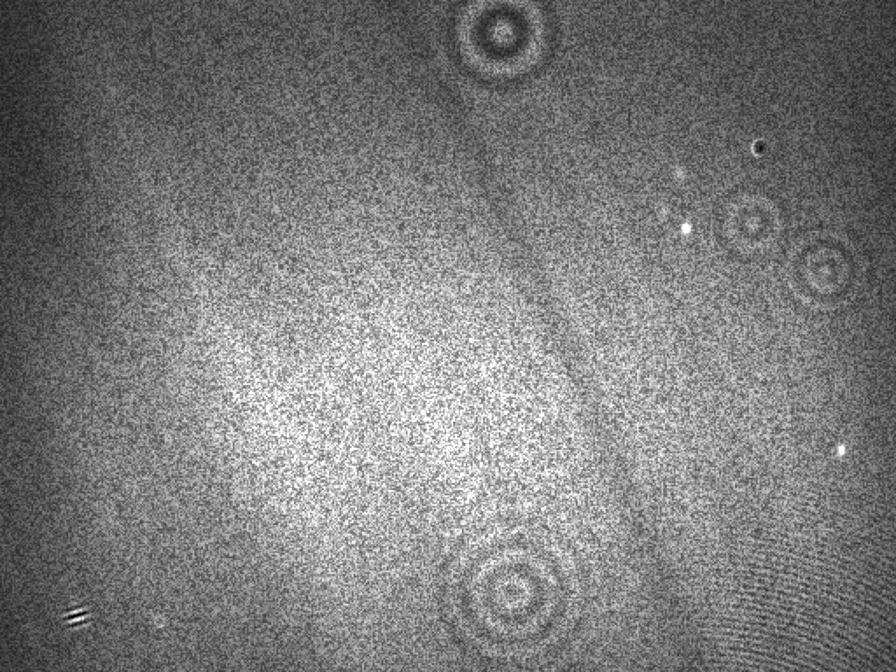
Give the GLSL for this texture, as a WebGL 2 fragment shader.

```glsl
#version 300 es
precision highp float;
// Laser speckle on a sensor: a broad off-centre glow crossed by slanted streaks,
// with diffraction rings, dust specks and fine interference fringes.
// Soft light terms are summed, then multiplied by two octaves of grain.

#define FLOOR_LEVEL 0.25
#define GLOW_LEVEL 0.45
#define STREAK_LEVEL 0.17
#define RING_LEVEL 2.1
#define FINE_GRAIN 0.72
#define COARSE_GRAIN 0.36
#define FRINGE_PERIOD 0.0105
#define FRINGE_LEVEL 0.20

uniform vec2 u_resolution;
out vec4 fragColor;

const float TAU = 6.2831853;

float hash(vec2 cell) {
    vec3 q = fract(vec3(cell.xyx) * 0.1031);
    q += dot(q, q.yzx + 33.33);
    return fract((q.x + q.y) * q.z);
}

float valueNoise(vec2 p) {
    vec2 i = floor(p), f = fract(p);
    f = f * f * (3.0 - 2.0 * f);
    float low = mix(hash(i), hash(i + vec2(1, 0)), f.x);
    float high = mix(hash(i + vec2(0, 1)), hash(i + vec2(1, 1)), f.x);
    return mix(low, high, f.y);
}

float blob(vec2 p, vec2 centre, vec2 size) {
    vec2 d = (p - centre) / size;
    return exp(-dot(d, d));
}

float band(float s, float centre, float width) {
    float d = (s - centre) / width;
    return exp(-d * d);
}

// Broad illumination, darkest at the top left and the side edges
float glow(vec2 p) {
    float light = FLOOR_LEVEL + GLOW_LEVEL * blob(p, vec2(0.64, 0.37), vec2(0.62, 0.40));
    light += 0.05 * blob(p, vec2(0.40, 0.42), vec2(0.22, 0.18));
    light += 0.06 * blob(p, vec2(0.72, 0.38), vec2(0.24, 0.20));
    light += 0.06 * blob(p, vec2(0.80, 1.00), vec2(0.50, 0.50));
    light += 0.08 * blob(p, vec2(1.15, 0.25), vec2(0.30, 0.40));
    return light * mix(0.70, 1.0, smoothstep(-0.02, 0.20, p.x))
                 * mix(0.80, 1.0, smoothstep(1.36, 1.18, p.x));
}

// Slanted streaks, leaning right as they fall
float streaks(vec2 p) {
    float s = p.x + 0.42 * p.y + 0.10 * (p.y - 0.4) * (p.y - 0.4);
    float uneven = valueNoise(vec2(s * 15.0, p.y * 1.2)) - 0.5;
    uneven += 0.7 * (valueNoise(vec2(s * 36.0 + 9.0, p.y * 1.6)) - 0.5);
    float light = 0.7 * uneven + 0.50 * band(s, 0.57, 0.06);
    light -= 0.45 * band(s, 0.39, 0.05) + 0.60 * band(s, 1.04, 0.025);
    light += 0.35 * band(s, 0.93, 0.05) + 0.25 * band(s, 1.13, 0.04);
    return light * STREAK_LEVEL;
}

// Each ring set: centre, outer radius, spacing; with its strength and phase
float diffractionRings(vec2 p) {
    const vec4 shape[5] = vec4[5](
        vec4(0.747, 0.951, 0.090, 0.050), vec4(1.120, 0.667, 0.060, 0.036),
        vec4(1.229, 0.597, 0.075, 0.028), vec4(0.764, 0.118, 0.145, 0.036),
        vec4(0.260, 0.366, 0.060, 0.034));
    const vec2 tone[5] = vec2[5](
        vec2(0.24, -0.65), vec2(0.12, 0.0), vec2(0.11, 0.2), vec2(0.09, 2.9), vec2(0.03, 3.1));
    float light = 0.0;
    for (int i = 0; i < 5; i++) {
        float r = length(p - shape[i].xy);
        float wave = cos(TAU * r / shape[i].w + tone[i].y);
        light += tone[i].x * wave * exp(-pow(r / shape[i].z, 4.0)) / (1.0 + 5.0 * r);
    }
    return light * RING_LEVEL;
}

// Small specks: centre, radius, brightness
float dust(vec2 p) {
    const vec4 speck[6] = vec4[6](
        vec4(1.021, 0.660, 0.0070, 0.85), vec4(1.252, 0.330, 0.0068, 0.85),
        vec4(1.012, 0.743, 0.0100, 0.25), vec4(0.988, 0.685, 0.0090, 0.17),
        vec4(1.225, 0.590, 0.0150, 0.18), vec4(1.118, 0.668, 0.0200, 0.10));
    float light = 0.0;
    for (int i = 0; i < 6; i++)
        light += speck[i].w * blob(p, speck[i].xy, speck[i].z * vec2(0.8, 1.2));
    // Dark pit with a bright rim on its left
    vec2 d = p - vec2(1.132, 0.780);
    float r = length(d);
    light += (0.22 - 16.0 * d.x) * band(r, 0.0125, 0.003) - 0.22 * band(r, 0.0, 0.009);
    // Striped grain at the lower left and a faint ring beside it
    vec2 g = p - vec2(0.115, 0.082);
    light += (0.15 + 0.55 * cos(TAU * (g.y - 0.3 * g.x) / 0.013 + 2.0))
           * blob(g, vec2(0), vec2(0.016));
    light += 0.18 * band(length(p - vec2(0.238, 0.075)), 0.007, 0.003);
    return light;
}

// Fine arcs in the lower right corner
float fringes(vec2 p) {
    float r = length(p - vec2(1.04, -0.39));
    float mask = smoothstep(0.96, 1.14, p.x) * smoothstep(0.36, 0.06, p.y);
    return FRINGE_LEVEL * mask * sin(TAU * r / FRINGE_PERIOD);
}

void main() {
    vec2 p = gl_FragCoord.xy / u_resolution.y;
    float light = glow(p) * (1.0 + streaks(p) + diffractionRings(p));
    float grain = FINE_GRAIN * (valueNoise(p * 384.0 - 0.5) - 0.5);
    grain += COARSE_GRAIN * (valueNoise(p * 250.0 + 71.0) - 0.5);
    light = light * (1.0 + grain + fringes(p)) + dust(p);
    fragColor = vec4(vec3(clamp(light, 0.0, 1.0)), 1.0);
}
```
